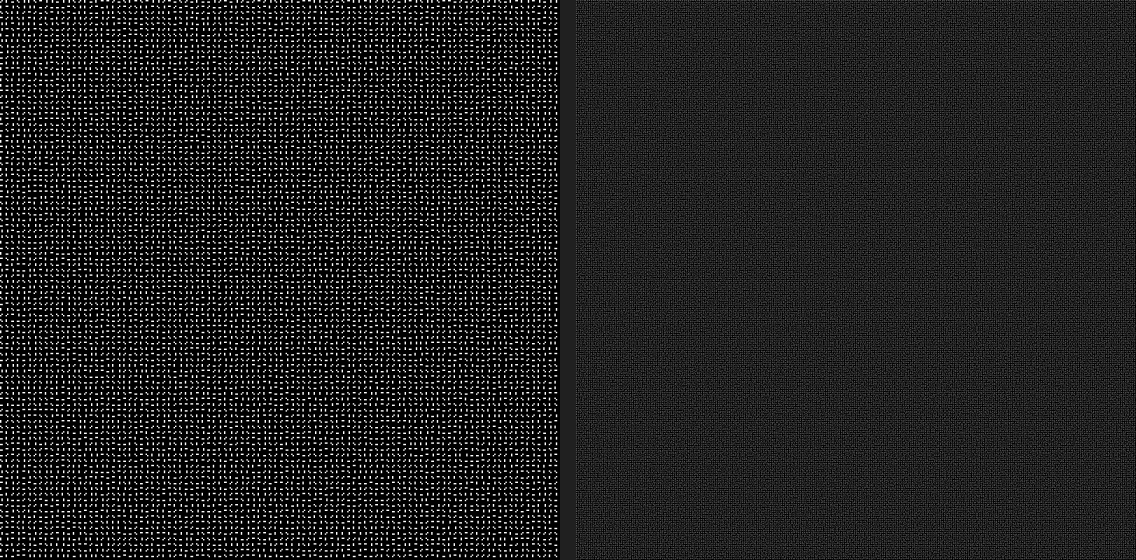
Left, the tile; right, the same tile 3 across and 3 down.
Give the GLSL for this pattern, as a Shadertoy shader.

```glsl
// White two-square dashes on black, 100 by 100 cells, tiling on both axes.
// Each cell is a 4 by 4 grid whose upper left 2 by 2 block has two squares lit:
// a row, a column or a diagonal, picked by a hash and box filtered per pixel.

float hash(vec2 p) {
    return fract(sin(dot(p, vec2(12.9898, 78.233))) * 43758.5453);
}

// 1.0 if the given square of the fine grid is lit
float litSquare(vec2 square) {
    square = mod(square, 400.0);
    vec2 cell = floor((square + 0.5) / 4.0);
    vec2 local = square - 4.0 * cell;

    // Two empty squares separate neighbouring blocks
    if (local.x > 1.5 || local.y < 1.5) return 0.0;
    local.y -= 2.0;

    // Six pairs: three directions, two sides each
    float pick = floor(hash(cell) * 6.0);
    float direction = mod(pick, 3.0);
    float side = floor(pick / 3.0);
    float value = direction < 0.5 ? local.y
                : direction < 1.5 ? local.x
                : abs(local.x - local.y);
    return 1.0 - abs(value - side);
}

void mainImage(out vec4 fragColor, in vec2 fragCoord) {
    vec2 pos = fragCoord / iResolution.xy * 400.0;
    vec2 pixelSize = 400.0 / iResolution.xy;
    vec2 lo = pos - 0.5 * pixelSize;
    vec2 hi = pos + 0.5 * pixelSize;

    // Share of the pixel covered by lit squares
    float coverage = 0.0;
    for (int y = -1; y <= 1; y++) {
        for (int x = -1; x <= 1; x++) {
            vec2 square = floor(pos) + vec2(x, y);
            vec2 overlap = max(min(hi, square + 1.0) - max(lo, square), 0.0);
            coverage += litSquare(square) * overlap.x * overlap.y;
        }
    }
    coverage /= pixelSize.x * pixelSize.y;

    fragColor = vec4(vec3(clamp(coverage, 0.0, 1.0)), 1.0);
}
```
